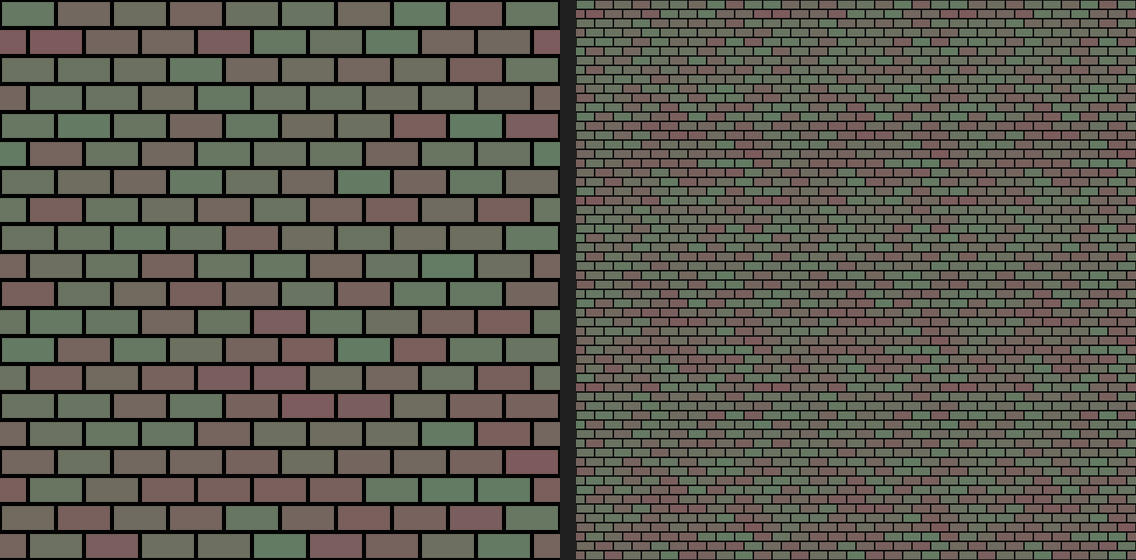
Left: one tile. Right: repeated 3 by 3.
Reproduce this pattern procedurally as a Shadertoy shader.

```glsl
// Running-bond brick wall in muted red, taupe and green with black mortar.

// Sine-free hash of a cell index, 0 to 1
float hash(vec2 cell) {
    vec3 p = fract(cell.xyx * vec3(0.1031, 0.1030, 0.0973));
    p += dot(p, p.yzx + 33.33);
    return fract((p.x + p.y) * p.z);
}

// Signed distance to a box centred on the origin
float boxDistance(vec2 p, vec2 halfSize) {
    vec2 d = abs(p) - halfSize;
    return length(max(d, 0.0)) + min(max(d.x, d.y), 0.0);
}

void mainImage(out vec4 fragColor, in vec2 fragCoord) {
    // 10 bricks across, 20 courses; every other course shifts by half a brick
    vec2 grid = fragCoord / iResolution.xy * vec2(10.0, 20.0);
    float course = floor(grid.y);
    grid.x += 0.5 * mod(course + 1.0, 2.0);
    vec2 cell = vec2(mod(floor(grid.x), 10.0), course);

    // Brick face, measured in course heights
    vec2 local = (fract(grid) - 0.5) * vec2(2.0, 1.0);
    float dist = boxDistance(local, vec2(1.0, 0.5) - 0.074);
    float pixel = 20.0 / iResolution.y;
    float face = 1.0 - smoothstep(-0.6 * pixel, 0.6 * pixel, dist);

    // One flat tint per brick, from red through taupe to green
    float tint = mix(hash(cell + 3.0), hash(cell + 47.0), 0.15);
    vec3 brick = mix(vec3(0.49, 0.355, 0.36), vec3(0.385, 0.49, 0.39), tint);

    fragColor = vec4(mix(vec3(0.01), brick, face), 1.0);
}
```
